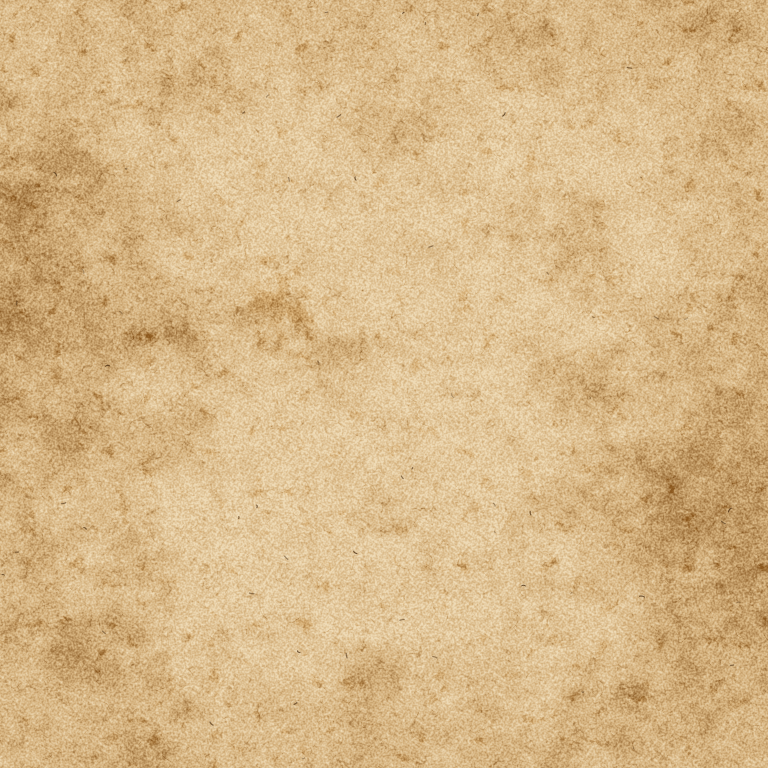
A WebGL 1 fragment shader for this texture:

```glsl
precision highp float;
// Aged parchment: a tan colour ramp driven by one "age" value, summed from
// edge darkening, ragged stains, mottling, rusty flecks and fine paper grain.
// Curved fibres and sparse dark specks are scattered on top in jittered cells.

uniform vec2 u_resolution;

vec2 hash2(vec2 p) {
  vec3 q = fract(p.xyx * vec3(0.1031, 0.1030, 0.0973));
  q += dot(q, q.yzx + 33.33);
  return fract((q.xx + q.yz) * q.zy);
}

vec2 gradient(vec2 cell) {
  float angle = 6.2832 * hash2(cell).x;
  return vec2(cos(angle), sin(angle));
}

float gradientNoise(vec2 p) {
  vec2 i = floor(p), f = fract(p);
  vec2 u = f * f * f * (f * (f * 6.0 - 15.0) + 10.0);
  vec2 e = vec2(1.0, 0.0);
  float low = mix(dot(gradient(i), f), dot(gradient(i + e), f - e), u.x);
  float high = mix(dot(gradient(i + e.yx), f - e.yx), dot(gradient(i + e.xx), f - e.xx), u.x);
  return mix(low, high, u.y);
}

float fbm(vec2 p) {
  float sum = 0.0, amplitude = 1.0;
  for (int i = 0; i < 5; i++) {
    sum += amplitude * gradientNoise(p);
    p = mat2(1.6, 1.2, -1.2, 1.6) * p + 17.3;
    amplitude *= 0.62;
  }
  return sum;
}

// Soft blot whose outline is torn by noise
float stain(vec2 p, vec2 centre, vec2 size, float raggedness) {
  float r = length((p - centre) / size) + raggedness;
  return 1.0 - smoothstep(0.1, 1.5, r);
}

// Scattered strokes with a given bend: coverage of the nearest ones
float strokes(vec2 p, float cells, float density, float halfLength, float halfWidth, float bend) {
  float pixel = 1.0 / u_resolution.y;
  float cover = 0.0;
  vec2 home = floor(p * cells);
  for (int y = -1; y <= 1; y++) {
    for (int x = -1; x <= 1; x++) {
      vec2 cell = home + vec2(float(x), float(y));
      vec2 shape = hash2(cell + 71.0 + cells);
      vec2 pick = hash2(cell + 153.0 + cells);
      vec2 q = p - (cell + hash2(cell + 29.0 + cells)) / cells;
      float angle = 6.2832 * shape.x;
      q = mat2(cos(angle), -sin(angle), sin(angle), cos(angle)) * q;
      float reach = halfLength * mix(0.2, 1.0, shape.y);
      q.y += (pick.y - 0.5) * bend * (q.x * q.x / reach - 0.3 * reach);
      q.x -= clamp(q.x, -reach, reach);
      float ink = 1.0 - smoothstep(-0.6 * pixel, 0.8 * pixel, length(q) - halfWidth);
      cover = max(cover, ink * step(pick.x, density) * mix(0.4, 1.0, pick.y));
    }
  }
  return cover;
}

// Broken curly hairs along the zero lines of warped noise
float wisps(vec2 p) {
  vec2 warp = vec2(gradientNoise(p * 2.3 + 9.0), gradientNoise(p * 2.3 + 31.0));
  float line = 1.0 - smoothstep(0.02, 0.1, abs(gradientNoise(p + 0.6 * warp)));
  return line * smoothstep(0.05, 0.4, gradientNoise(p * 1.2 + 5.0));
}

vec3 parchment(float age) {
  vec3 cream = vec3(0.925, 0.84, 0.69);
  vec3 sand = vec3(0.83, 0.69, 0.485);
  vec3 brown = vec3(0.65, 0.48, 0.27);
  vec3 light = mix(cream, sand, clamp((age + 1.0) / 3.0, -0.1, 1.0));
  return mix(light, brown, clamp((age - 2.0) / 3.0, 0.0, 1.6));
}

void main() {
  vec2 p = gl_FragCoord.xy / u_resolution;

  // Broad ageing: borders, clouds and stains
  vec2 fromCentre = abs(p - 0.5) * 2.0;
  float border = smoothstep(0.5, 1.1, max(fromCentre.x, fromCentre.y) + 0.15 * fbm(p * 5.0));
  float cloud = smoothstep(-0.05, 0.75, fbm(p * 5.0 + 3.7));
  float ragged = fbm(p * 13.0 + 40.0);
  float sides = stain(p, vec2(0.08, 0.60), vec2(0.21, 0.24), 0.8 * ragged)
              + stain(p, vec2(0.95, 0.31), vec2(0.21, 0.25), 0.8 * ragged);
  float blot = stain(p, vec2(0.365, 0.6), vec2(0.028, 0.032), 1.8 * fbm(p * 32.0));
  float age = 0.05 + 1.35 * border + 1.7 * cloud + 1.8 * sides + 2.0 * blot;

  // Mottling and small rusty flecks, denser where the sheet is stained
  float worn = 0.8 + 0.4 * min(cloud + sides + border, 1.5);
  age += worn * (0.8 * fbm(p * vec2(16.0, 19.0) + 8.0) + 0.8 * fbm(p * vec2(44.0, 50.0) + 21.0));
  float fleck = smoothstep(0.25, 0.9, fbm(p * vec2(34.0, 40.0) + 90.0));
  age += 2.2 * worn * fleck;

  // Paper grain, turned off the pixel axes
  vec2 turned = mat2(0.83, 0.56, -0.56, 0.83) * p;
  age += 2.0 * gradientNoise(turned * 215.0) + 2.7 * gradientNoise(turned * 375.0 + 11.0);

  // Fibres
  age += 1.5 * wisps(p * 36.0) + 1.1 * wisps(p * 61.0 + 50.0);
  age += 1.8 * strokes(p, 26.0, 0.45, 0.014, 0.0004, 1.8);

  vec3 colour = parchment(age);
  colour += vec3(0.01, -0.005, -0.025) * (fleck + blot);

  // Dark specks
  float speck = strokes(p, 15.0, 0.25, 0.003, 0.0006, 0.5);
  colour = mix(colour, vec3(0.30, 0.19, 0.08), 0.85 * speck);

  gl_FragColor = vec4(colour, 1.0);
}
```
